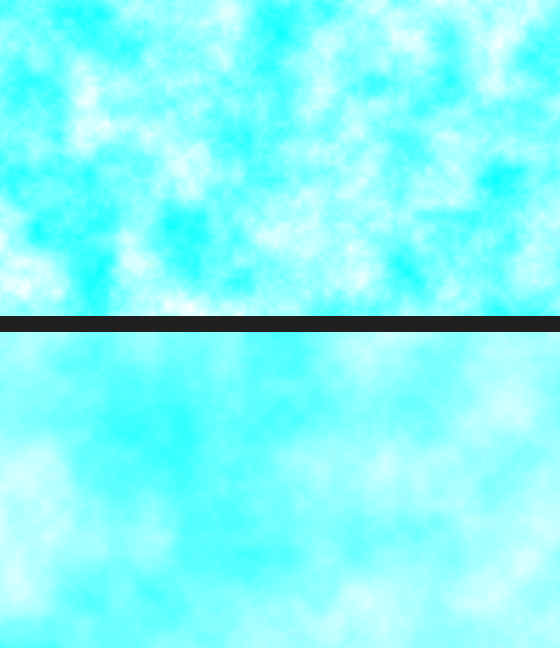
Top, the full canvas; bottom, a detail of the centre.
This texture is drawn by a Shadertoy shader. Its source:

```glsl
// Soft white clouds drifting over a bright cyan sky.
// Octaves of smooth value noise are summed into a cloud density, which
// lifts the red channel from pure cyan towards white.

#define CELLS_PER_HEIGHT 7.0
#define OCTAVES 6
#define GAIN 0.55
#define LACUNARITY 2.0
#define MEAN_DENSITY 0.50
#define CONTRAST 1.27
#define SKY_COLOR vec3(0.0, 1.0, 1.0)
#define CLOUD_COLOR vec3(1.0, 1.0, 1.0)

// Integer hash of a lattice point, giving a value from 0 to 1
float hash(vec2 cell) {
    uvec2 q = uvec2(ivec2(cell)) * uvec2(1597334673u, 3812015801u);
    uint n = (q.x ^ q.y) * 1597334673u;
    n = (n ^ (n >> 15)) * 2246822519u;
    n ^= n >> 13;
    return float(n >> 8) / 16777216.0;
}

// Smoothly blended random values on a square lattice
float valueNoise(vec2 p) {
    vec2 cell = floor(p);
    vec2 f = fract(p);
    vec2 blend = f * f * (3.0 - 2.0 * f);
    float bottom = mix(hash(cell), hash(cell + vec2(1, 0)), blend.x);
    float top = mix(hash(cell + vec2(0, 1)), hash(cell + vec2(1, 1)), blend.x);
    return mix(bottom, top, blend.y);
}

// Layered noise centred on zero; octaves finer than a pixel fade out
float cloudNoise(vec2 p, float pixelSize) {
    float sum = 0.0;
    float amplitude = 0.5;
    for (int i = 0; i < OCTAVES; i++) {
        float visible = 1.0 - smoothstep(0.8, 1.6, pixelSize);
        sum += amplitude * visible * (valueNoise(p) - 0.5);
        p = p * LACUNARITY + vec2(17.3, 41.7);
        pixelSize *= LACUNARITY;
        amplitude *= GAIN;
    }
    return sum;
}

void mainImage(out vec4 fragColor, in vec2 fragCoord) {
    float pixelSize = CELLS_PER_HEIGHT / iResolution.y;
    vec2 p = fragCoord * pixelSize + vec2(23.0, 11.0);

    // Cloud density to colour
    float density = MEAN_DENSITY + CONTRAST * cloudNoise(p, pixelSize);
    vec3 color = mix(SKY_COLOR, CLOUD_COLOR, clamp(density, 0.0, 1.0));
    fragColor = vec4(color, 1.0);
}
```
